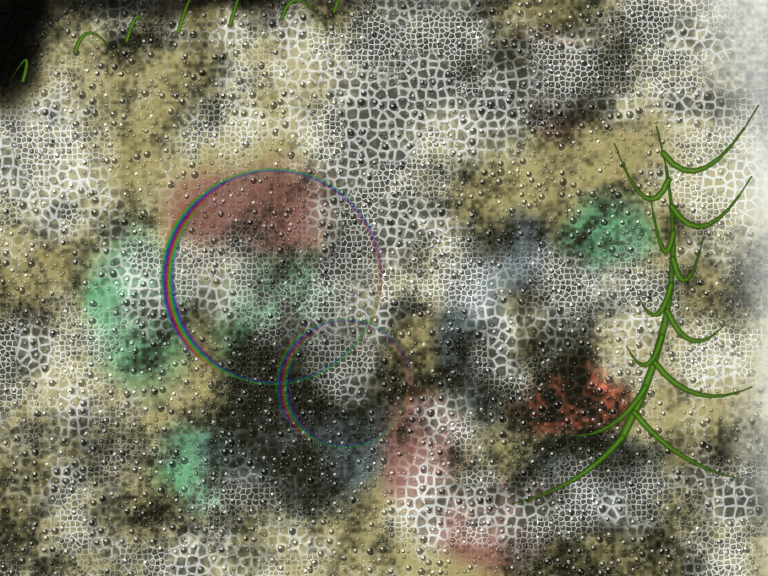
A Shadertoy shader for this texture:

```glsl
// Soap foam over dyed olive wool, with two bubble films and curling grass.
#define WOOL_LIT vec3(.66, .62, .41)
#define WOOL_DARK vec3(.10, .10, .06)
#define GREEN_DYE vec3(.40, .69, .49)
#define SLATE_DYE vec3(.32, .38, .41)
#define MAROON_DYE vec3(.56, .36, .33)
#define CORAL_DYE vec3(1., .46, .34)
#define FOAM_WHITE vec3(.85, .86, .83)
#define GRASS vec3(.27, .44, .10)
#define FINE_SCALE 105.
#define COARSE_SCALE 58.

// Patches: centre, then radii
const vec4 GREENS[4] = vec4[4](vec4(.24, .47, .1, .15), vec4(.48, .46, .11, .12),
  vec4(.35, .2, .1, .09), vec4(1.05, .58, .08, .07));
const vec4 SLATES[4] = vec4[4](vec4(.82, .43, .07, .17), vec4(.52, .24, .19, .11),
  vec4(.9, .56, .07, .08), vec4(1.03, .17, .13, .1));
const vec4 MAROONS[4] = vec4[4](vec4(.45, .64, .15, .08), vec4(.73, .23, .08, .1),
  vec4(.86, .1, .13, .09), vec4(.95, .84, .06, .1));
const vec4 FOAMS[4] = vec4[4](vec4(.62, .85, .36, .17), vec4(1.28, .85, .2, .28),
  vec4(.02, .67, .12, .15), vec4(.6, .44, .07, .14));

vec2 hash2(vec2 p) {
  vec3 q = fract(p.xyx * vec3(.1031, .1030, .0973));
  q += dot(q, q.yzx + 33.33);
  return fract((q.xx + q.yz) * q.zy);
}

float noise(vec2 p) {
  vec2 i = floor(p), f = fract(p), e = vec2(1, 0);
  f = f * f * (3. - 2. * f);
  return mix(mix(hash2(i).x, hash2(i + e).x, f.x),
             mix(hash2(i + e.yx).x, hash2(i + 1.).x, f.x), f.y);
}

float fbm(vec2 p) {
  float sum = 0., amp = .5;
  for (int i = 0; i < 5; i++, amp *= .5) {
    sum += amp * noise(p);
    p = mat2(1.6, 1.2, -1.2, 1.6) * p + 17.;
  }
  return sum;
}

float blob(vec2 p, vec4 b) {
  return 1. - smoothstep(.6, 1.25, length((p - b.xy) / b.zw));
}

float patches(vec2 p, vec4 b[4]) {
  float m = 0.;
  for (int i = 0; i < 4; i++) m = max(m, blob(p, b[i]));
  return m;
}

// x: cell wall, y: lens body, z: lens rim, w: glint
vec4 bubbles(vec2 p, float scale) {
  p *= scale;
  float d1 = 9., d2 = 9.;
  vec2 offset = vec2(0), seed = vec2(0);
  for (int k = 0; k < 9; k++) {
    vec2 cell = floor(p) + vec2(k % 3 - 1, k / 3 - 1);
    vec2 v = p - cell - .15 - .7 * hash2(cell);
    float d = length(v);
    if (d < d1) { d2 = d1; d1 = d; offset = v; seed = hash2(cell + 71.); }
    else d2 = min(d2, d);
  }
  float pick = step(.67, seed.x), r = .16 + .28 * seed.y;
  float soft = max(.08, scale / iResolution.y);
  return vec4(1. - smoothstep(.03, .42, d2 - d1),
    pick * (1. - smoothstep(r - soft, r + soft, d1)),
    pick * (1. - smoothstep(0., soft * 1.5, abs(d1 - r))),
    pick * (1. - smoothstep(.06, .1 + soft, length(offset - r * vec2(-.3, .4)))));
}

vec2 bezier(vec2 a, vec2 b, vec2 c, float t) {
  return mix(mix(a, b, t), mix(b, c, t), t);
}

// Tapered blade over the colour, lighter along its middle
vec3 addBlade(vec3 col, vec2 p, vec2 a, vec2 b, vec2 c, float width) {
  float best = 9., px = 1. / iResolution.y;
  vec2 from = a;
  for (int i = 1; i <= 8; i++) {
    float t = float(i) / 8.;
    vec2 to = bezier(a, b, c, t), v = to - from;
    float h = clamp(dot(p - from, v) / dot(v, v), 0., 1.);
    best = min(best, length(p - from - v * h) - width * (1. - .8 * t * t));
    from = to;
  }
  float ridge = clamp(-best / width, 0., 1.);
  return mix(col, GRASS * (.55 + .75 * ridge), .9 - .9 * smoothstep(-px, px, best));
}

vec3 addFilm(vec3 col, vec2 p, vec2 centre, float radius, float strength) {
  vec2 v = p - centre;
  float d = length(v) - radius, left = smoothstep(.3, 1., -v.x / (d + radius));
  float w = .004 + .008 * left;
  float ring = 1. - smoothstep(w * .5, w * 1.3, abs(d));
  vec3 hue = .5 + .4 * cos(6.28 * (d * 65. + .5 * v.y / radius + vec3(0, .33, .67)));
  col *= .88 + .12 * smoothstep(-.01, .01, d);
  return mix(col, hue * .6, ring * strength * (.45 + .4 * left));
}

void mainImage(out vec4 fragColor, in vec2 fragCoord) {
  vec2 p = fragCoord / iResolution.y;
  vec2 q = p + .1 * (vec2(fbm(p * 7.), fbm(p * 7. + 40.)) - .48);

  // Wool folds lit from the upper left, with fibre grain
  float fold = fbm(q * 6. + 3.);
  float slope = fold - fbm(q * 6. + vec2(2.89, 3.13));
  float light = smoothstep(.12, .76, fold + 1.1 * slope + .28 * noise(p * 140.) - .14);
  float coral = blob(q, vec4(.98, .31, .1, .055));
  vec3 dye = mix(WOOL_LIT, GREEN_DYE, .9 * patches(q, GREENS));
  dye = mix(dye, SLATE_DYE, .9 * patches(q, SLATES));
  dye = mix(dye, MAROON_DYE, .85 * patches(q, MAROONS));
  vec3 col = mix(WOOL_DARK, mix(dye, CORAL_DYE, coral), light);

  // Foam cover and its lace of small bubbles
  float foam = fbm(p * 8. + 60.) + .3 * patches(q, FOAMS) - .15 * coral;
  foam = smoothstep(.35, .78, foam);
  float edge = smoothstep(1.18, 1.34, q.x + .12 * (q.y - .6));
  vec4 fine = bubbles(p, FINE_SCALE), coarse = bubbles(p + 5., COARSE_SCALE);
  float lace = mix(fine.x, coarse.x, smoothstep(.4, .65, noise(p * 16.)));
  float veil = max(foam * (.36 + .62 * lace), .9 * edge);
  col = mix(col, FOAM_WHITE * (.86 + .25 * light), min(veil + .1 * lace, 1.));
  col *= 1. - (1. - edge) * (.38 * coarse.y + .25 * fine.y);
  col += (1. - edge) * (.13 * coarse.z + .5 * coarse.w + .28 * fine.w);

  // Shadowed corner and top edge
  float corner = 1. - smoothstep(.1, .22, length((q - vec2(0, 1)) * vec2(1.6, .9)));
  float top = smoothstep(.95, 1.02, q.y) * (1. - smoothstep(.6, 1., q.x));
  col *= 1. - max(.93 * corner, .75 * top);

  col = addFilm(col, p, vec2(.475, .52), .185, 1.);
  col = addFilm(col, p, vec2(.6, .335), .11, .6);

  // Grass stem with side blades, then loose blades at the upper left
  vec2 root = vec2(1.08, .24), bend = vec2(1.22, .5), tip = vec2(1.14, .78);
  col = addBlade(col, p, root, bend, tip, .007);
  for (int i = 0; i < 12; i++) {
    float t = float(i) / 12., side = i % 2 == 0 ? -1. : 1.;
    vec2 h = hash2(vec2(i, 9)), a = bezier(root, bend, tip, t);
    vec2 reach = vec2(side * (.04 + .17 * h.x), mix(-.15, .08, t + .3 * h.y));
    col = addBlade(col, p, a, a + vec2(reach.x * .4, -.09), a + reach, .0055);
  }
  for (int i = 0; i < 7; i++) {
    float t = float(i) / 6.;
    vec2 h = hash2(vec2(i, 31)), a = vec2(.04 + .54 * t, .86 + .12 * sqrt(t));
    col = addBlade(col, p, a, a + vec2(.02, .07), a + .1 * h - .02, .0035);
  }
  fragColor = vec4(clamp(col, 0., 1.), 1);
}
```
